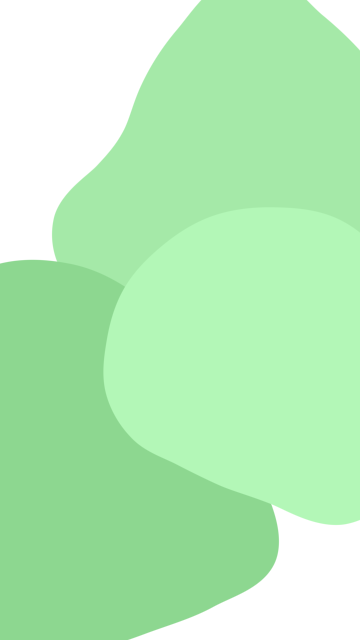
A WebGL 1 fragment shader for this background:

```glsl
precision highp float;
// Three flat, overlapping green blobs on a white ground.
// Each blob is a polar outline: sixteen evenly spaced radii around a centre,
// joined by a periodic cubic and filled with a soft one-pixel edge.

uniform vec2 u_resolution;

// Layout units: the canvas is 432 wide and 768 high, origin at lower left.
const vec2 CANVAS = vec2(432.0, 768.0);

const vec3 GROUND = vec3(1.0);
const vec3 MID_GREEN = vec3(0.647, 0.914, 0.659);
const vec3 DARK_GREEN = vec3(0.553, 0.843, 0.565);
const vec3 LIGHT_GREEN = vec3(0.702, 0.969, 0.718);

const vec2 UPPER_CENTRE = vec2(250.0, 543.0);
const vec2 LOWER_CENTRE = vec2(130.0, 228.0);
const vec2 FRONT_CENTRE = vec2(290.0, 328.0);

// Spoke lengths, counter-clockwise from half a step above the +x axis.
const mat4 UPPER_SPOKES = mat4(
  255.0, 246.0, 248.0, 266.0,  193.0, 146.0, 122.5, 136.0,
  189.0, 202.0, 175.0, 165.0,  165.0, 185.0, 220.0, 245.0);
const mat4 LOWER_SPOKES = mat4(
  150.0, 145.0, 158.0, 188.0,  227.5, 263.0, 275.0, 290.0,
  300.0, 320.0, 320.0, 255.0,  225.0, 226.5, 241.0, 188.0);
const mat4 FRONT_SPOKES = mat4(
  222.0, 217.0, 212.0, 195.0,  184.0, 173.5, 169.5, 165.0,
  166.0, 157.0, 141.0, 144.5,  167.0, 227.0, 240.0, 230.0);

const float SPOKE_COUNT = 16.0;
const float SPOKE_STEP = 6.283185 / SPOKE_COUNT;
const float SLOPE_DELTA = 0.01;

// Catmull-Rom weight of a spoke at distance x, counted in steps.
float cubicWeight(float x) {
  if (x < 1.0) return (1.5 * x - 2.5) * x * x + 1.0;
  if (x < 2.0) return ((2.5 - 0.5 * x) * x - 4.0) * x + 2.0;
  return 0.0;
}

// Outline radius at an angle, wrapping smoothly around the circle.
float outlineRadius(float angle, mat4 spokes) {
  float s = angle / SPOKE_STEP - 0.5;
  float halfCount = 0.5 * SPOKE_COUNT;
  float radius = 0.0;
  for (int i = 0; i < 4; i++) {
    for (int j = 0; j < 4; j++) {
      float offset = s - float(4 * i + j);
      float x = abs(mod(offset + halfCount, SPOKE_COUNT) - halfCount);
      radius += spokes[i][j] * cubicWeight(x);
    }
  }
  return radius;
}

// Coverage of a blob; the outline slope turns radial into true distance.
float blob(vec2 p, vec2 centre, mat4 spokes, float pixel) {
  vec2 q = p - centre;
  float angle = atan(q.y, q.x + 1e-4);
  float radius = outlineRadius(angle, spokes);
  float slope = (outlineRadius(angle + SLOPE_DELTA, spokes) - radius) / SLOPE_DELTA;
  float dist = (length(q) - radius) / length(vec2(1.0, slope / radius));
  return 1.0 - smoothstep(-0.75 * pixel, 0.75 * pixel, dist);
}

void main() {
  vec2 p = gl_FragCoord.xy / u_resolution * CANVAS;
  float pixel = CANVAS.y / u_resolution.y;

  // Paint from back to front.
  vec3 color = GROUND;
  color = mix(color, MID_GREEN, blob(p, UPPER_CENTRE, UPPER_SPOKES, pixel));
  color = mix(color, DARK_GREEN, blob(p, LOWER_CENTRE, LOWER_SPOKES, pixel));
  color = mix(color, LIGHT_GREEN, blob(p, FRONT_CENTRE, FRONT_SPOKES, pixel));
  gl_FragColor = vec4(color, 1.0);
}
```
